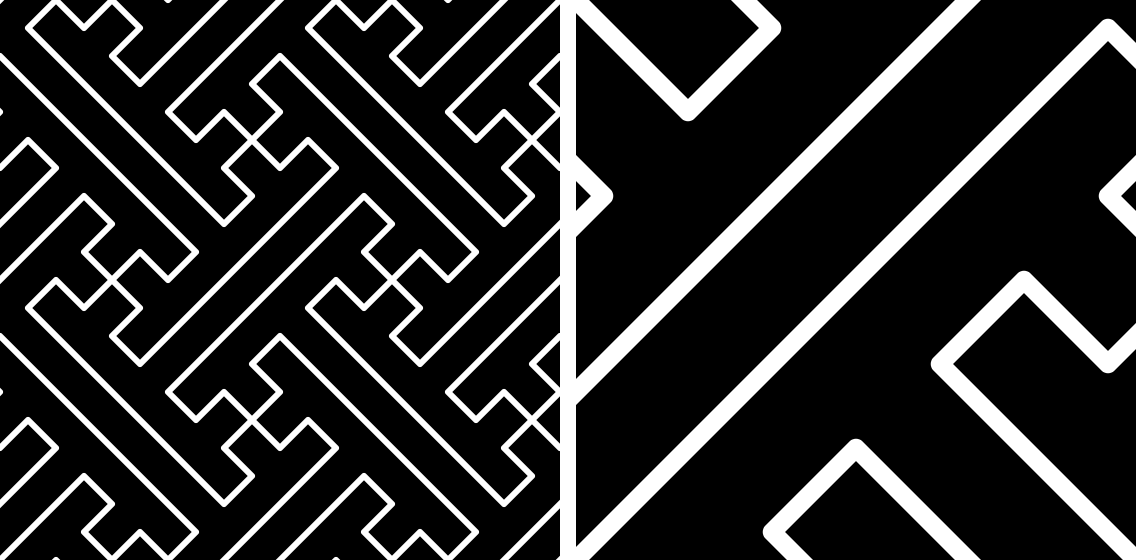
Left, the full canvas; right, a detail of the centre.
Write a Shadertoy shader that draws this pattern.

```glsl
#define REPEATS 2.0                // tiles across and down
#define CELLS 10.0                 // grid units per tile
#define CROSSING vec2(4.0, 0.0)    // four-fold centre, in grid units
#define HALF_WIDTH 0.11            // half the line width, in grid units
#define LINE_COLOR vec3(1.0)
#define GROUND_COLOR vec3(0.0)

// One hooked arm, running from one crossing to the next
const vec2 ARM[8] = vec2[8](
    vec2(0.0, 0.0), vec2(1.0, 1.0), vec2(2.0, 0.0), vec2(3.0, 1.0),
    vec2(-4.0, 8.0), vec2(-5.0, 7.0), vec2(-4.0, 6.0), vec2(-5.0, 5.0));

// Offset folded to the nearest copy in the repeating tile
vec2 wrapTile(vec2 v) {
    return v - CELLS * floor(v / CELLS + 0.5);
}

// Distance to segment ab and its repeats
float wrappedSegment(vec2 p, vec2 a, vec2 b) {
    vec2 fromMiddle = wrapTile(p - 0.5 * (a + b));
    vec2 halfSpan = 0.5 * (b - a);
    float t = clamp(dot(fromMiddle, halfSpan) / dot(halfSpan, halfSpan), -1.0, 1.0);
    return length(fromMiddle - t * halfSpan);
}

// Distance to the interlocking key fret
float fretDistance(vec2 p) {
    float d = CELLS;
    for (int turn = 0; turn < 4; turn++) {
        for (int i = 0; i < 7; i++) {
            d = min(d, wrappedSegment(p, ARM[i], ARM[i + 1]));
        }
        p = vec2(-p.y, p.x); // quarter turn to the next arm
    }
    return d;
}

void mainImage(out vec4 fragColor, in vec2 fragCoord) {
    float units = REPEATS * CELLS;
    vec2 p = fragCoord / iResolution.xy * units - CROSSING;
    float pixel = units / min(iResolution.x, iResolution.y);

    // Round-jointed line with a one-pixel soft edge
    float ink = clamp(0.5 + (HALF_WIDTH - fretDistance(p)) / pixel, 0.0, 1.0);
    fragColor = vec4(mix(GROUND_COLOR, LINE_COLOR, ink), 1.0);
}
```
